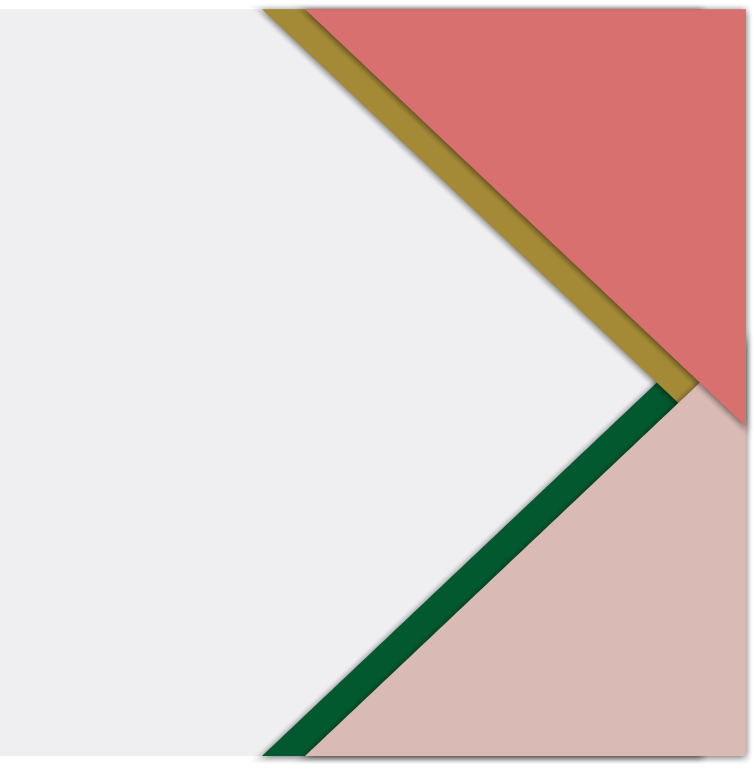
This background is drawn by a WebGL 1 fragment shader. Its source:

```glsl
precision highp float;
uniform vec2 u_resolution;

#define TOP 0.9880
#define BOTTOM 0.0156
#define RIGHT 0.9714
#define OUTER_LEFT 0.3411
#define INNER_LEFT 0.3971
#define WEDGE_SIZE vec2(0.5742, 0.5430)
#define SHADOW_BLUR 0.0100
#define SHADOW_DROP 0.0016
#define SHADOW_STRENGTH 0.62

const vec3 WHITE = vec3(1.0);
const vec3 PAPER = vec3(0.937, 0.937, 0.945);
const vec3 GREEN = vec3(0.010, 0.350, 0.186);
const vec3 GOLD = vec3(0.645, 0.540, 0.212);
const vec3 BLUSH = vec3(0.851, 0.731, 0.704);
const vec3 CORAL = vec3(0.851, 0.441, 0.440);

// Anti-aliased coverage of a signed distance
float coverage(float d) {
  return clamp(0.5 - d * u_resolution.y, 0.0, 1.0);
}

// Signed distances to the three sides of a right-angled wedge
vec3 wedgeSides(vec2 p, float left, bool upper) {
  vec2 q = vec2(p.x - left, upper ? TOP - p.y : p.y - BOTTOM);
  vec2 slantNormal = normalize(vec2(-WEDGE_SIZE.y, WEDGE_SIZE.x));
  return vec3(-q.y, q.x - WEDGE_SIZE.x, dot(q, slantNormal));
}

// Lays a wedge and its soft shadow over the colour below
vec3 layWedge(vec3 below, vec2 p, float left, bool upper, vec3 colour) {
  vec2 lifted = p + vec2(0.0, SHADOW_DROP);
  vec3 soft = 1.0 - smoothstep(-SHADOW_BLUR, SHADOW_BLUR, wedgeSides(lifted, left, upper));
  float shadow = SHADOW_STRENGTH * soft.x * soft.y * soft.z;
  vec3 sides = wedgeSides(p, left, upper);
  float shape = coverage(max(sides.x, max(sides.y, sides.z)));
  return mix(below * (1.0 - shadow), colour, shape);
}

void main() {
  vec2 p = gl_FragCoord.xy / u_resolution.y;

  // Paper panel on a white margin
  float panel = coverage(max(p.x - RIGHT, max(p.y - TOP, BOTTOM - p.y)));
  vec3 colour = mix(WHITE, PAPER, panel);

  // Stacked wedges, lowest first
  colour = layWedge(colour, p, OUTER_LEFT, false, GREEN);
  colour = layWedge(colour, p, OUTER_LEFT, true, GOLD);
  colour = layWedge(colour, p, INNER_LEFT, false, BLUSH);
  colour = layWedge(colour, p, INNER_LEFT, true, CORAL);

  gl_FragColor = vec4(colour, 1.0);
}
```
